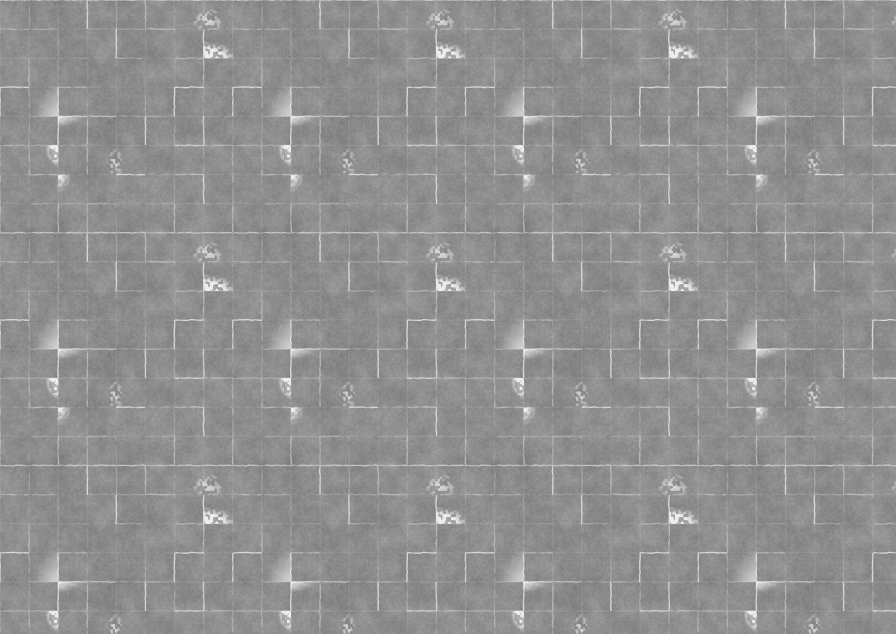
This texture is drawn by a Shadertoy shader. Its source:

```glsl
// Draws worn grey stone tiles with chipped pale joints, repeating in blocks of 8 by 8.

const float BLOCKS_ACROSS = 3.85;
const float TILES = 8.0;               // tiles along one block
const float JOINT_HALF_WIDTH = 0.024;  // in tiles
const vec3 STONE = vec3(0.553);
const vec3 JOINT = vec3(0.86);
const vec3 BARE = vec3(0.93);

// Heavily worn joints: tile column, tile row, 0 = left side or 1 = top side
const vec3 WORN_JOINTS[15] = vec3[15](
    vec3(3, 0, 0), vec3(4, 1, 0), vec3(7, 1, 0), vec3(6, 3, 0), vec3(0, 3, 0),
    vec3(2, 3, 0), vec3(2, 4, 0), vec3(5, 4, 0), vec3(7, 4, 0), vec3(7, 6, 0),
    vec3(6, 3, 1), vec3(0, 3, 1), vec3(2, 4, 1), vec3(6, 5, 1), vec3(4, 6, 1));

float hash(vec2 p) {
    vec3 q = fract(p.xyx * vec3(0.1031, 0.1030, 0.0973));
    q += dot(q, q.yzx + 33.33);
    return fract((q.x + q.y) * q.z);
}

// Value noise over tile coordinates, wrapping with the block
float noise(vec2 p, vec2 frequency) {
    vec2 period = TILES * frequency;
    p *= frequency;
    vec2 i = floor(p), f = fract(p);
    f = f * f * (3.0 - 2.0 * f);
    vec2 a = mod(i, period), b = mod(i + 1.0, period);
    return mix(mix(hash(a), hash(vec2(b.x, a.y)), f.x),
               mix(hash(vec2(a.x, b.y)), hash(b), f.x), f.y);
}

float mottle(vec2 p) {
    float sum = 0.0, weight = 0.5;
    float frequency = 2.0;
    for (int i = 0; i < 4; i++) {
        sum += weight * (noise(p, vec2(frequency)) - 0.5);
        frequency *= 2.0;
        weight *= 0.65;
    }
    return sum;
}

// Box-filtered coverage of a line at distance d
float lineCoverage(float d, float halfWidth, float pixel) {
    float covered = min(d + 0.5 * pixel, halfWidth) - max(d - 0.5 * pixel, -halfWidth);
    return clamp(covered / pixel, 0.0, 1.0);
}

float jointStrength(vec2 tile, float side) {
    float r = hash(tile + 17.0 * side + 3.0);
    float strength = 0.12 + 0.55 * r * r;
    if (side > 0.5 && tile.y < 0.5) strength = 0.75;
    for (int i = 0; i < 15; i++) {
        if (distance(WORN_JOINTS[i], vec3(tile, side)) < 0.1) strength = 0.95;
    }
    return strength;
}

// One family of joints: side 0 is vertical, side 1 is horizontal
float joints(vec2 p, float side, float pixel) {
    vec2 across = vec2(1.0 - side, side);
    vec2 tile = mod(floor(p + 0.5 * across), TILES);
    float d = dot(p - floor(p + 0.5), across);
    d += 0.03 * (noise(p, vec2(9.0)) - 0.5);
    float gaps = smoothstep(0.1, 0.6, noise(p + 0.37, vec2(7.0)));
    float strength = jointStrength(tile, side);
    return strength * mix(gaps, 1.0, strength * 0.7)
         * lineCoverage(d, JOINT_HALF_WIDTH, pixel);
}

// Pale wear fading away from a tile corner; the sign of extent picks the tile
float cornerWear(vec2 p, vec2 corner, vec2 extent, float roughness, float pixel) {
    vec2 q = (p - corner) / extent;
    vec2 inside = clamp(q * abs(extent) / pixel + 0.5, 0.0, 1.0);
    float fade = max(1.0 - length(q), 0.0);
    float flakes = smoothstep(0.3, 0.65, noise(p, vec2(11.0)));
    return inside.x * inside.y * fade * mix(1.0, 0.3 + 1.7 * flakes, roughness);
}

float speckledWear(vec2 p, vec2 centre, vec2 radius) {
    float fade = max(1.0 - length((p - centre) / radius), 0.0);
    return sqrt(fade) * smoothstep(0.4, 0.8, noise(p, vec2(12.0)) + 0.15 * fade);
}

float wear(vec2 p, float pixel) {
    float w = 0.75 * cornerWear(p, vec2(2, 4), vec2(-0.8, -1.1), 0.0, pixel);
    w += cornerWear(p, vec2(2, 4), vec2(0.9, 0.36), 0.2, pixel);
    w += 1.5 * cornerWear(p, vec2(2, 5), vec2(-0.45, 0.75), 0.8, pixel);
    w += 0.9 * cornerWear(p, vec2(2, 6), vec2(0.45, 0.65), 0.5, pixel);
    w += 1.2 * cornerWear(p, vec2(7, 2), vec2(1.2, -0.6), 0.9, pixel);
    w += 0.8 * speckledWear(p, vec2(7.15, 0.7), vec2(0.55, 0.4));
    w += 0.8 * speckledWear(p, vec2(3.95, 5.6), vec2(0.3, 0.5));
    return min(w, 1.0);
}

void mainImage(out vec4 fragColor, in vec2 fragCoord) {
    // Tile coordinates within a block, measured down from the top left
    float pixel = BLOCKS_ACROSS * TILES / iResolution.x;
    vec2 p = mod(vec2(fragCoord.x, iResolution.y - fragCoord.y) * pixel, TILES);

    // Stone with soft mottling and fine grain
    float tone = 0.11 * mottle(p) + 0.05 * (noise(p, vec2(19.0)) - 0.5);
    tone += 0.015 * (hash(floor(p) + 5.0) - 0.5);
    vec3 color = STONE + tone;

    // Joints and worn patches
    float joint = max(joints(p, 0.0, pixel), joints(p, 1.0, pixel));
    color = mix(color, JOINT, joint);
    color = mix(color, BARE, wear(p, pixel));
    fragColor = vec4(color, 1.0);
}
```
